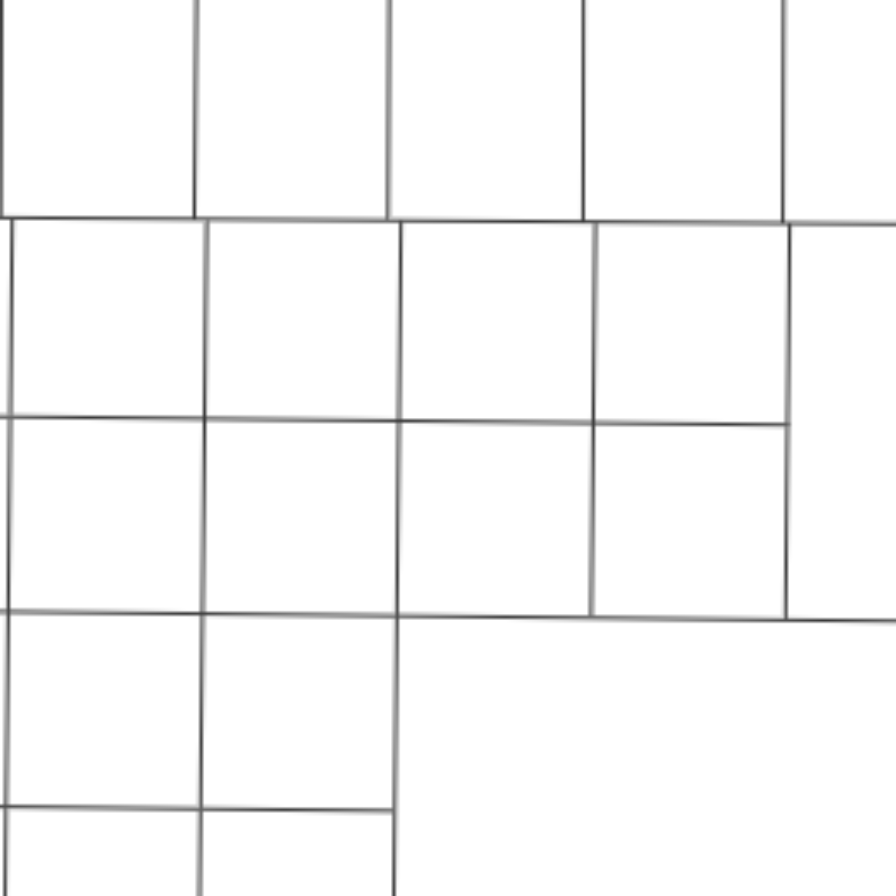
This pattern is drawn by a Shadertoy shader. Its source:

```glsl
// Thin, slightly tilted grey lines form an unfinished grid of square tiles on white.
// Each line is a segment distance turned into coverage on a coarse lattice, then
// blended between lattice points, so the strokes swell and fade along their length.

const float LATTICE = 265.0;           // lattice cells across the canvas
const vec3 PAPER = vec3(1.0);
const vec3 INK = vec3(0.21);
const float TILE = 0.2172;             // spacing of rows and columns
const float TILT = 0.0106;             // slope of the lower grid

float segmentDistance(vec2 p, vec2 a, vec2 b) {
    vec2 ab = b - a;
    float t = clamp(dot(p - a, ab) / dot(ab, ab), 0.0, 1.0);
    return length(p - a - ab * t);
}

// Coverage of a stroke one lattice cell wide
float stroke(vec2 p, vec2 a, vec2 b) {
    return max(0.0, 1.0 - segmentDistance(p, a, b) * LATTICE);
}

// Height of the long rail between the upper and lower tiles
float railHeight(float x) {
    return 0.757 - 0.0071 * x;
}

// Height of a lower row, counted downward from zero
float rowHeight(float row, float x) {
    return 0.535 - 0.2177 * row - TILT * x;
}

float upperPosts(vec2 p) {
    float tops[5] = float[5](0.0018, 0.2193, 0.4344, 0.6513, 0.8747);
    float leans[5] = float[5](0.0012, 0.0024, 0.0013, 0.0005, 0.0010);
    float ink = 0.0;
    for (int i = 0; i < 5; i++) {
        float foot = tops[i] - leans[i];
        vec2 lean = vec2(leans[i], 1.0 - railHeight(foot));
        vec2 base = vec2(foot, railHeight(foot));
        ink = max(ink, stroke(p, base, base + lean * 1.1));
    }
    return ink;
}

float lowerColumns(vec2 p) {
    float ink = 0.0;
    for (int i = 0; i < 5; i++) {
        float x = 0.0138 + 0.2169 * float(i);
        vec2 top = vec2(x, railHeight(x));
        float bottom = i < 3 ? -0.05 : rowHeight(1.0, x);
        vec2 foot = vec2(x - TILT * (top.y - bottom), bottom);
        ink = max(ink, stroke(p, top, foot));
    }
    return ink;
}

float rows(vec2 p) {
    float ends[3] = float[3](0.880, 1.05, 0.440);
    float ink = stroke(p, vec2(-0.05, railHeight(-0.05)), vec2(1.05, railHeight(1.05)));
    for (int i = 0; i < 3; i++) {
        float row = float(i);
        vec2 a = vec2(-0.05, rowHeight(row, -0.05));
        vec2 b = vec2(ends[i], rowHeight(row, ends[i]));
        ink = max(ink, stroke(p, a, b));
    }
    return ink;
}

// Ink at the centre of one lattice cell
float cellInk(vec2 cell) {
    vec2 p = (clamp(cell, 0.0, LATTICE - 1.0) + 0.5) / LATTICE;
    return max(rows(p), max(upperPosts(p), lowerColumns(p)));
}

// Blend the four nearest cells
float softInk(vec2 uv) {
    vec2 g = uv * LATTICE - 0.5;
    vec2 cell = floor(g);
    vec2 f = g - cell;
    float low = mix(cellInk(cell), cellInk(cell + vec2(1.0, 0.0)), f.x);
    float high = mix(cellInk(cell + vec2(0.0, 1.0)), cellInk(cell + 1.0), f.x);
    return mix(low, high, f.y);
}

void mainImage(out vec4 fragColor, in vec2 fragCoord) {
    vec2 uv = fragCoord / iResolution.xy;
    fragColor = vec4(mix(PAPER, INK, softInk(uv)), 1.0);
}
```
